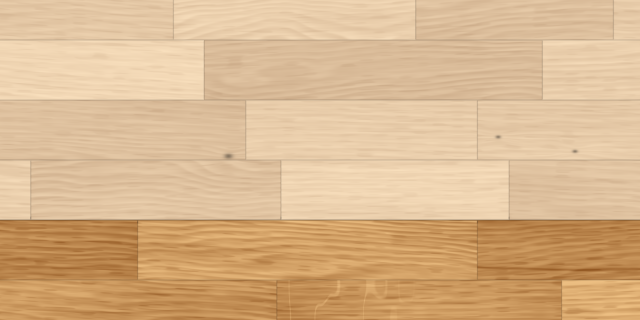
This texture is drawn by a WebGL 2 fragment shader. Its source:

```glsl
#version 300 es
precision highp float;
// Oak strip floor: staggered planks, four pale rows above two golden rows.
uniform vec2 u_resolution;
out vec4 fragColor;

#define ROW_HEIGHT 0.1875
#define FIRST_SEAM 0.125
#define GOLDEN_ROWS 2
#define RING_DENSITY 42.0
#define RING_BEND 0.13
#define SEAM_WIDTH 0.0013
#define SEAM_DEPTH 0.13
#define PORE_DEPTH 0.42
#define BEIGE vec3(0.845, 0.725, 0.59)
#define CREAM vec3(0.94, 0.835, 0.70)
#define BROWN vec3(0.65, 0.43, 0.215)
#define HONEY vec3(0.89, 0.705, 0.47)

// Per row from the bottom: butt joints, plank brightness, strength of figure
const vec3 JOINTS[6] = vec3[6](
  vec3(0.865, 1.755, 3.0), vec3(0.430, 1.492, 3.0), vec3(0.096, 0.878, 1.591),
  vec3(0.768, 1.492, 3.0), vec3(0.638, 1.695, 3.0), vec3(0.542, 1.299, 1.917));
const vec4 TONES[6] = vec4[6](
  vec4(0.62, 0.50, 1.0, 0.5), vec4(0.32, 0.68, 0.45, 0.5), vec4(0.75, 0.35, 0.95, 0.3),
  vec4(0.2, 0.75, 0.65, 0.5), vec4(1.0, 0.15, 0.85, 0.5), vec4(0.5, 0.75, 0.35, 0.7));
const vec4 FIGURES[6] = vec4[6](
  vec4(0.4, 0.2, 0.2, 0.0), vec4(0.5, 0.65, 0.4, 0.0), vec4(0.2, 0.8, 0.1, 0.3),
  vec4(0.4, 0.15, 0.3, 0.0), vec4(0.15, 0.6, 0.3, 0.0), vec4(0.4, 1.0, 0.3, 0.3));
const vec2 KNOTS[3] = vec2[3](vec2(0.714, 0.512), vec2(1.797, 0.527), vec2(1.557, 0.572));

float hash(vec2 p) {
  vec3 a = fract(p.xyx * 0.1031);
  a += dot(a, a.yzx + 33.33);
  return fract((a.x + a.y) * a.z);
}

float noise(vec2 p) {
  vec2 i = floor(p), f = fract(p);
  f = f * f * f * (f * (f * 6.0 - 15.0) + 10.0);
  return mix(mix(hash(i), hash(i + vec2(1, 0)), f.x),
             mix(hash(i + vec2(0, 1)), hash(i + vec2(1, 1)), f.x), f.y);
}

// Growth rings: slow rise to dark late wood, then a quick fall
float rings(vec2 q, float figure) {
  float bend = figure * (noise(q * vec2(2.5, 5.5)) + 0.25 * noise(q * vec2(7.0, 13.0)));
  float spacing = 0.04 * noise(q * vec2(0.7, 18.0));
  float f = fract((q.y + RING_BEND * bend + spacing) * RING_DENSITY);
  return smoothstep(0.0, 0.75, f) * (1.0 - smoothstep(0.75, 1.0, f));
}

vec3 wood(vec2 p) {
  int row = clamp(int(floor((p.y - FIRST_SEAM) / ROW_HEIGHT)) + 1, 0, 5);
  vec3 joints = JOINTS[row];
  int plank = int(dot(step(joints, vec3(p.x)), vec3(1.0)));
  float figure = FIGURES[row][plank];
  bool golden = row < GOLDEN_ROWS;

  // Each plank is cut from its own part of the wood, slightly off axis
  vec2 id = vec2(float(row), float(plank));
  float seed = hash(id + 7.3);
  vec2 q = p + vec2(seed * 37.0, hash(id + 19.1) * 23.0);
  q.y += (seed - 0.5) * 0.14 * p.x;

  // Knots push the grain aside and darken their centre
  float knot = 0.0;
  for (int i = 0; i < 3; i++) {
    vec2 d = (p - KNOTS[i]) * vec2(0.6, 1.0);
    float size = i == 0 ? 0.008 : 0.005;
    knot += exp(-dot(d, d) / (size * size));
    q.y += 0.012 * exp(-dot(d, d) / 0.0012) * sign(d.y) * smoothstep(0.0, 0.01, abs(d.y));
  }

  // Broad bands, rings, fine fibres and short dark pores
  float bands = noise(q * vec2(1.8, 16.0)) - 0.5;
  float ring = rings(q, figure) * (0.5 + 0.6 * noise(q * vec2(2.0, 7.0)));
  float fibre = noise(q * vec2(9.0, 150.0)) + noise(q * vec2(24.0, 240.0)) - 1.0;
  float pore = smoothstep(0.68, 0.92, noise(q * vec2(17.0, 185.0) + 51.0));
  float shade = TONES[row][plank] + 0.32 * bands + 0.22 * fibre - PORE_DEPTH * 0.6 * pore;
  shade -= (0.28 + 0.3 * figure) * (ring - 0.35);

  if (golden) {
    // Dark mineral streak in the right-hand plank
    float streakY = 0.163 + 0.014 * (noise(vec2(p.x * 5.0, 3.0)) - 0.5);
    float streak = exp(-pow((p.y - streakY) / 0.004, 2.0));
    if (row == 1 && plank == 2) shade -= 0.55 * streak;
    // Pale ray flecks across the grain
    float ray = abs(noise(p * vec2(26.0, 9.0) + 4.0) - 0.5);
    float flecks = 1.0 - smoothstep(0.015, 0.06, ray);
    if (row == 0 && plank == 1) shade += 0.28 * flecks * (1.0 - smoothstep(1.1, 1.35, p.x));
  }
  vec3 color = golden ? mix(BROWN, HONEY, clamp(shade, -0.35, 1.15))
                      : mix(BEIGE, CREAM, clamp(shade, -0.9, 1.4));
  color *= 1.0 - 0.4 * min(knot, 1.0);

  // Thin seams between rows and at the butt joints
  float rowPos = fract((p.y - FIRST_SEAM) / ROW_HEIGHT);
  float rowSeam = min(rowPos, 1.0 - rowPos) * ROW_HEIGHT;
  vec3 gaps = abs(p.x - joints);
  float seam = min(rowSeam, min(gaps.x, min(gaps.y, gaps.z)));
  float toneEdge = abs(p.y - FIRST_SEAM - ROW_HEIGHT) < 0.01 ? 2.0 : 1.0;
  return color * (1.0 - SEAM_DEPTH * toneEdge * (1.0 - smoothstep(SEAM_WIDTH, SEAM_WIDTH * 2.0, seam)));
}

void main() {
  // Average 3 by 3 samples to smooth edges and fine grain
  vec3 sum = vec3(0.0);
  for (int i = 0; i < 9; i++) {
    vec2 offset = (vec2(float(i % 3), float(i / 3)) - 1.0) / 3.0;
    sum += wood((gl_FragCoord.xy + offset) / u_resolution * vec2(2.0, 1.0));
  }
  fragColor = vec4(sum / 9.0, 1.0);
}
```
